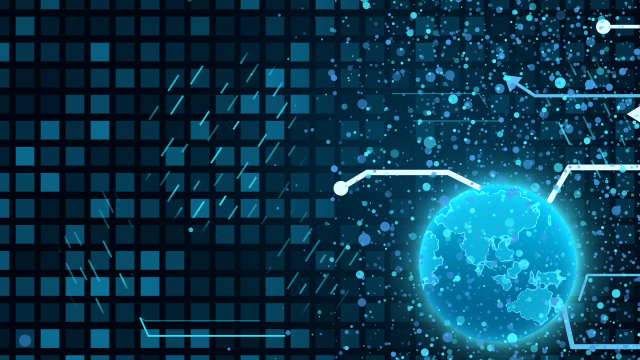
Write a Shadertoy shader that draws this background.

```glsl
// Glowing globe with circuit traces, dots and dashes over a dark wall of blue tiles.

// Lengths are hundredths of the canvas height.
const vec2 TILE_PITCH = vec2(6.944, 7.234);
const float TILE_HALF = 2.6;
const vec2 GLOBE = vec2(138.2, 26.9);
const float RADIUS = 21.8;
const float GLOW_REACH = 3.6;
const vec2 RISING = vec2(0.55, 0.835);
const vec2 FALLING = vec2(-0.45, 0.893);
const int DOT_LAYERS = 6;
const vec3 NIGHT = vec3(0, 0.02, 0.06);
const vec3 HAZE = vec3(0.01, 0.17, 0.23);
const vec3 TILE_DIM = vec3(0, 0.09, 0.15);
const vec3 TILE_LIT = vec3(0.05, 0.45, 0.6);
const vec3 CYAN = vec3(0.19, 0.88, 0.96);
const vec3 SKY = vec3(0.36, 0.76, 0.95);
const vec3 DOT_BLUE = vec3(0.27, 0.62, 0.92);
const vec3 WHITE = vec3(0.88, 0.99, 1);

float pixel; // width of one pixel in canvas units

float hash(vec2 p) {
    vec3 q = fract(p.xyx * 0.1031);
    q += dot(q, q.yzx + 33.33);
    return fract((q.x + q.y) * q.z);
}

float noise(vec2 p) {
    vec2 i = floor(p), f = fract(p);
    f *= f * (3.0 - 2.0 * f);
    return mix(mix(hash(i), hash(i + vec2(1, 0)), f.x),
               mix(hash(i + vec2(0, 1)), hash(i + 1.0), f.x), f.y);
}

float fill(float d) { return clamp(0.5 - d / pixel, 0.0, 1.0); }

float blob(vec2 p, vec2 c, vec2 s) { p = (p - c) / s; return exp(-dot(p, p)); }

float oval(vec2 p, float x, float y, float w, float h) {
    return (length((p - vec2(x, y)) / vec2(w, h)) - 1.0) * min(w, h);
}

float seg(vec2 p, vec2 a, vec2 b) {
    p -= a; b -= a;
    return length(p - b * clamp(dot(p, b) / dot(b, b), 0.0, 1.0));
}

// Slanted lead that bends into a level run
float lead(vec2 p, vec2 a, vec2 bend, float end) {
    return min(seg(p, a, bend), seg(p, bend, vec2(end, bend.y)));
}

// Arrowhead with its tip at the origin, pointing along -x
float arrow(vec2 p, float len) { return max(abs(p.y) - 0.62 * p.x, p.x - len); }

// Broken parallel strokes inside a soft oval region
float dashes(vec2 p, vec2 dir, vec2 c, vec2 s, float lane) {
    vec2 q = vec2(dot(p, vec2(dir.y, -dir.x)) / lane, dot(p, dir) / 10.0);
    q.y += hash(vec2(floor(q.x), c.x));
    vec2 id = floor(q) + c;
    vec2 d = abs(fract(q) - 0.5) * vec2(lane, 10) - vec2(0.26, mix(1.2, 3.6, hash(id + 7.0)));
    float region = 1.0 - smoothstep(0.75, 1.05, length((p - c) / s));
    return fill(max(d.x, d.y)) * region * step(0.25, hash(id)) * mix(0.35, 1.0, hash(id + 3.0));
}

vec3 wall(vec2 p) {
    float haze = blob(p, vec2(122, 55), vec2(48, 45));
    vec2 id = floor(vec2(p.x, p.y - 100.0) / TILE_PITCH + 0.5);
    vec2 c = id * TILE_PITCH + vec2(0, 100), d = abs(p - c) - TILE_HALF;
    float shade = 1.0 - 0.75 * blob(c, vec2(47, 84), vec2(15, 20))
        - 0.8 * blob(c, vec2(62, 25), vec2(12, 14)) - 0.7 * blob(c, vec2(0, 100), vec2(12, 10));
    float lit = pow(hash(id + 61.0), 1.6) * shade * mix(1.0, 0.4, smoothstep(70.0, 105.0, p.x));
    float show = 1.0 - 0.85 * blob(c, GLOBE + vec2(0, 4), vec2(43, 34));
    vec3 tile = mix(TILE_DIM, TILE_LIT, lit) + HAZE * haze * 0.5;
    return mix(NIGHT + HAZE * haze, tile, fill(max(d.x, d.y)) * show);
}

vec3 globe(vec2 p, vec3 col) {
    vec2 q = (p - GLOBE) / RADIUS;
    float r = length(q), outside = (r - 1.0) * RADIUS;
    col += vec3(0.22, 0.72, 0.74) * exp(-max(outside, 0.0) / GLOW_REACH) * (0.85 + 0.2 * q.x);
    // Land masses with ragged coasts
    float land = min(oval(q, -0.07, 0.6, 0.62, 0.32), oval(q, -0.27, 0.2, 0.13, 0.24));
    land = min(land, min(oval(q, 0.07, 0.2, 0.11, 0.25), oval(q, 0.23, -0.1, 0.1, 0.11)));
    land = min(land, min(oval(q, 0.62, -0.2, 0.18, 0.07), oval(q, 0.46, -0.54, 0.27, 0.19)));
    land = min(land, oval(q, -0.9, 0.05, 0.13, 0.35));
    land = min(land, seg(q, vec2(-0.08, -0.04), vec2(0.12, -0.25)) - 0.04);
    land += 0.13 * noise(q * 9.0 + 40.0) + 0.08 * noise(q * 21.0 + 90.0) - 0.105;
    vec3 ball = mix(vec3(0, 0.4, 0.58), vec3(0, 0.69, 0.87), smoothstep(-0.7, 0.8, q.y + 0.2 * q.x));
    ball = mix(ball, vec3(0.08, 0.8, 0.94), 0.6 * fill(land * RADIUS));
    ball += 0.25 * fill((abs(land) - 0.01) * RADIUS) + vec3(0.08, 0.24, 0.24) * pow(r, 9.0);
    return mix(col, ball, fill(outside));
}

vec3 dots(vec2 p, vec3 col) {
    float size = 10.5;
    for (int i = 0; i < DOT_LAYERS; i++) {
        vec2 g = p / size + float(i) * 17.3, id = floor(g);
        float radius = mix(0.06, 0.18, hash(id + 5.0));
        vec2 c = 0.5 + (vec2(hash(id + 11.0), hash(id + 23.0)) - 0.5) * (1.0 - 2.0 * radius);
        float density = 0.62 * smoothstep(72.0, 130.0, p.x + size * (c.x - fract(g.x)));
        float d = (length(fract(g) - c) - radius) * size;
        vec3 tint = mix(DOT_BLUE, CYAN + 0.1, step(0.6, hash(id + 31.0)));
        col = mix(col, tint, fill(d) * step(hash(id), density) * mix(0.3, 0.95, hash(id + 41.0)));
        size *= 0.74;
    }
    return col;
}

vec3 traces(vec2 p, vec3 col) {
    float thin = min(lead(p, vec2(135, 71), vec2(133, 74), 109.0), seg(p, vec2(115, 66.4), vec2(139, 66.4)));
    thin = min(thin, lead(p, vec2(39, 11.6), vec2(40.5, 10.9), 72.0));
    col = mix(col, CYAN, 0.5 * fill(thin - 0.15));
    col = mix(col, CYAN, fill(lead(p, vec2(39, 11.6), vec2(41.2, 6.7), 79.0) - 0.25));
    float blue = lead(p, vec2(142.4, 77.5), vec2(148.6, 73.4), 180.0) - 0.45;
    vec2 tip = p - vec2(140, 79.2);
    blue = min(blue, arrow(vec2(dot(tip, vec2(0.77, -0.64)), dot(tip, vec2(0.64, 0.77))), 4.4));
    blue = min(blue, lead(p, vec2(160.9, 16.7), vec2(163.2, 23.6), 180.0) - 0.35);
    blue = min(blue, lead(p, vec2(156.5, 14.8), vec2(159, 3.7), 180.0) - 0.7);
    col = mix(col, SKY, fill(blue));
    // White leads and round terminals
    vec2 left = vec2(94.7, 47.7), top = vec2(167.6, 92.6);
    float white = min(lead(p, left, vec2(102, 52.1), 124.5), seg(p, vec2(124.5, 52.1), vec2(133, 47.9))) - 0.75;
    white = min(white, lead(p, vec2(152.8, 44.4), vec2(158.1, 53.5), 180.0) - 0.8);
    white = min(white, min(length(p - left), length(p - top)) - 2.05);
    white = min(white, min(seg(p, top, vec2(180, top.y)) - 0.5, arrow(p - vec2(174.1, 68.3), 3.9)));
    return mix(col, WHITE, fill(white));
}

void mainImage(out vec4 fragColor, in vec2 fragCoord) {
    pixel = 100.0 / iResolution.y;
    vec2 p = fragCoord * pixel;
    float streaks = dashes(p, RISING, vec2(62, 61), vec2(24, 27), 4.2)
        + 0.6 * dashes(p, RISING, vec2(88, 28), vec2(15, 16), 3.6)
        + 0.8 * dashes(p, FALLING, vec2(27, 30), vec2(11, 19), 3.0)
        + 0.8 * dashes(p, FALLING, vec2(163, 66), vec2(13, 19), 3.4);
    vec3 col = mix(wall(p), CYAN, min(streaks, 1.0));
    col = dots(p, traces(p, globe(p, col)));
    fragColor = vec4(clamp(col, 0.0, 1.0), 1);
}
```
